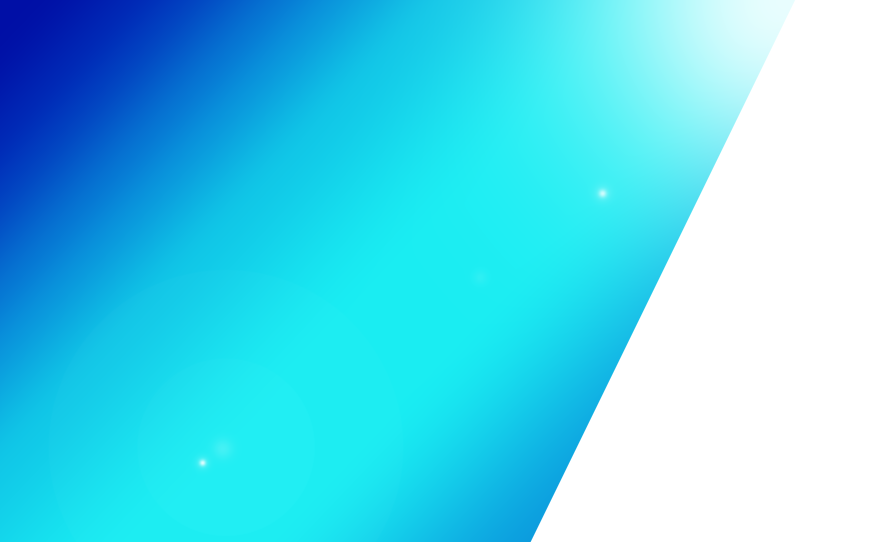
Reproduce this background procedurally as a WebGL 2 fragment shader.

```glsl
#version 300 es
precision highp float;

uniform vec2 u_resolution;
out vec4 fragColor;

const vec3 NAVY = vec3(0.00, 0.06, 0.65);
const vec3 ROYAL = vec3(0.00, 0.19, 0.73);
const vec3 AZURE = vec3(0.03, 0.53, 0.85);
const vec3 SKY = vec3(0.06, 0.76, 0.90);
const vec3 CYAN = vec3(0.10, 0.93, 0.95);
const vec3 WHITE = vec3(1.0);

// Diagonal ramp: navy corner, cyan band, azure far side
vec3 diagonalRamp(float t) {
    vec3 color = mix(NAVY, ROYAL, smoothstep(0.05, 0.34, t));
    color = mix(color, AZURE, smoothstep(0.24, 0.62, t));
    color = mix(color, SKY, smoothstep(0.52, 0.82, t));
    color = mix(color, CYAN, smoothstep(0.70, 1.22, t));
    return mix(color, AZURE, 0.85 * smoothstep(1.42, 2.02, t));
}

// Soft round falloff
float glow(vec2 p, vec2 center, float radius) {
    vec2 d = (p - center) / radius;
    return exp(-dot(d, d));
}

// Filled disc with a smooth rim
float disc(vec2 p, vec2 center, float radius, float blur) {
    return 1.0 - smoothstep(-blur, blur, length(p - center) - radius);
}

// Small light with a bright core and a weak halo
float spark(vec2 p, vec2 center, float size) {
    return 0.75 * glow(p, center, size) + 0.25 * glow(p, center, size * 2.2);
}

// Signed distance to the line through a and b, positive on its right
float sideOfLine(vec2 p, vec2 a, vec2 b) {
    vec2 along = normalize(b - a);
    return dot(p - a, vec2(along.y, -along.x));
}

void main() {
    vec2 p = gl_FragCoord.xy / u_resolution.y;
    float pixel = 1.0 / u_resolution.y;

    // Base gradient and the pale light at the upper right
    vec3 color = diagonalRamp(p.x + 0.95 * (1.0 - p.y));
    color = mix(color, WHITE, 0.90 * glow(p, vec2(1.45, 1.0), 0.36));

    // Faint concentric discs
    vec2 ringCenter = vec2(0.417, 0.175);
    for (int i = 1; i <= 2; i++) {
        float radius = 0.1635 * float(i);
        color = mix(color, WHITE, 0.016 * disc(p, ringCenter, radius, pixel));
    }

    // Hazy spots and small sparks
    color = mix(color, WHITE, 0.16 * glow(p, vec2(0.411, 0.172), 0.018));
    color = mix(color, WHITE, 0.08 * glow(p, vec2(0.886, 0.488), 0.013));
    color = mix(color, WHITE, 0.85 * spark(p, vec2(0.374, 0.146), 0.0055));
    color = mix(color, WHITE, 0.75 * spark(p, vec2(1.112, 0.643), 0.0070));

    // White panel behind the slanted edge
    float side = sideOfLine(p, vec2(0.979, 0.0), vec2(1.467, 1.0));
    color = mix(color, WHITE, smoothstep(-0.7 * pixel, 0.7 * pixel, side));

    fragColor = vec4(color, 1.0);
}
```
